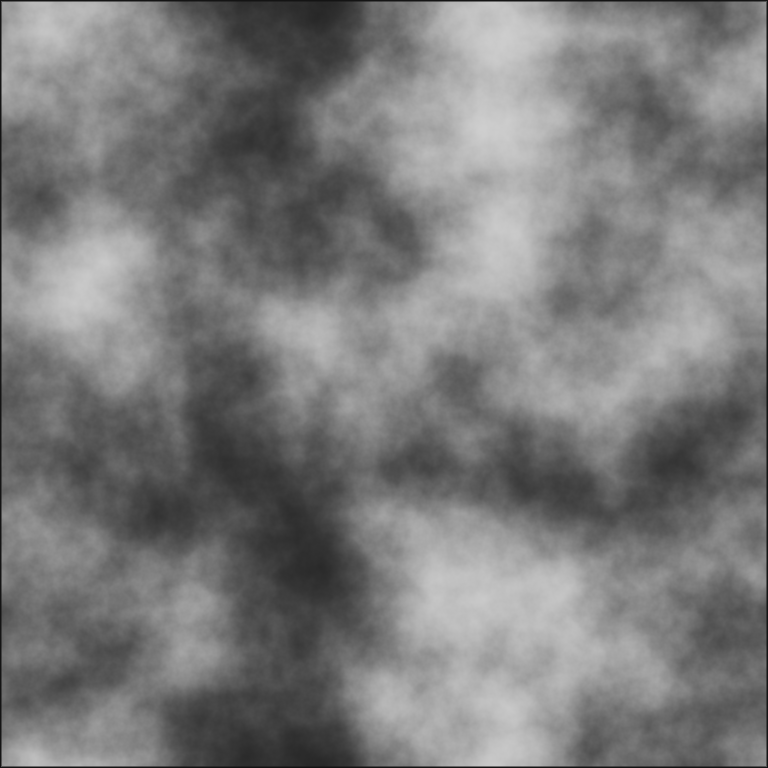
Reproduce this texture procedurally as a WebGL 2 fragment shader.

```glsl
#version 300 es
precision highp float;
// Soft grey clouds in a thin dark frame: tiling fractal noise over a bent light-dark swell.

uniform vec2 u_resolution;
out vec4 fragColor;

const float TAU = 6.28318531;
const int OCTAVES = 7;
const int BASE_CELLS = 4;          // cells across the canvas in the first octave
const float PERSISTENCE = 0.54;    // amplitude ratio between octaves
const float MEAN_GREY = 0.485;
const float GREY_REACH = 0.38;     // soft limit of the deviation from the mean
const float CLOUD_CONTRAST = 0.54;
const float SWELL_CONTRAST = 0.12;
const float SWELL_CREST = 0.74;    // horizontal position of the lightest side
const float SWELL_BEND = 0.12;     // sideways sway of the crest along the height
const vec2 OCTAVE_SHIFT = vec2(0.37, 0.61);
const float FRAME_WIDTH = 1.0 / 512.0;
const float FRAME_GREY = 0.08;
const uint SEED = 83u;

// Integer hash to a value in 0..1
float hash(ivec2 cell, uint salt) {
    uint h = uint(cell.x) * 1597u + uint(cell.y) * 51749u + salt * 7919u + SEED;
    h = h * 747796405u + 2891336453u;
    h = ((h >> ((h >> 28u) + 4u)) ^ h) * 277803737u;
    h = (h >> 22u) ^ h;
    return float(h >> 8u) / 16777216.0;
}

// Slope contribution of one lattice corner, wrapped to the period
float cornerSlope(ivec2 cell, vec2 offset, int period, uint salt) {
    ivec2 wrapped = ((cell % period) + period) % period;
    float angle = TAU * hash(wrapped, salt);
    return dot(vec2(cos(angle), sin(angle)), offset);
}

float gradientNoise(vec2 p, int period, uint salt) {
    ivec2 cell = ivec2(floor(p));
    vec2 f = fract(p);
    vec2 blend = f * f * f * (f * (f * 6.0 - 15.0) + 10.0);
    float a = cornerSlope(cell, f, period, salt);
    float b = cornerSlope(cell + ivec2(1, 0), f - vec2(1.0, 0.0), period, salt);
    float c = cornerSlope(cell + ivec2(0, 1), f - vec2(0.0, 1.0), period, salt);
    float d = cornerSlope(cell + ivec2(1, 1), f - vec2(1.0, 1.0), period, salt);
    return mix(mix(a, b, blend.x), mix(c, d, blend.x), blend.y);
}

// Octaves are shifted so that their lattices do not line up
float clouds(vec2 uv) {
    float sum = 0.0;
    float amplitude = 1.0;
    int cells = BASE_CELLS;
    for (int i = 0; i < OCTAVES; i++) {
        vec2 p = uv * float(cells) + OCTAVE_SHIFT * float(i);
        sum += amplitude * gradientNoise(p, cells, uint(i));
        amplitude *= PERSISTENCE;
        cells *= 2;
    }
    return sum;
}

// Coverage of the frame line along the canvas edge
float frameMask(vec2 uv) {
    vec2 canvas = u_resolution / u_resolution.y;
    vec2 inset = min(uv, canvas - uv);
    float edge = min(inset.x, inset.y);
    return clamp((FRAME_WIDTH - edge) * u_resolution.y + 0.5, 0.0, 1.0);
}

void main() {
    vec2 uv = gl_FragCoord.xy / u_resolution.y;

    // Broad swell with a swaying crest
    float crest = SWELL_CREST + SWELL_BEND * cos(TAU * uv.y);
    float swell = cos(TAU * (uv.x - crest));

    // Clouds, softly limited at both ends
    float deviation = CLOUD_CONTRAST * clouds(uv) + SWELL_CONTRAST * swell;
    float grey = MEAN_GREY + GREY_REACH * tanh(deviation / GREY_REACH);

    grey = mix(grey, FRAME_GREY, frameMask(uv));
    fragColor = vec4(vec3(grey), 1.0);
}
```
